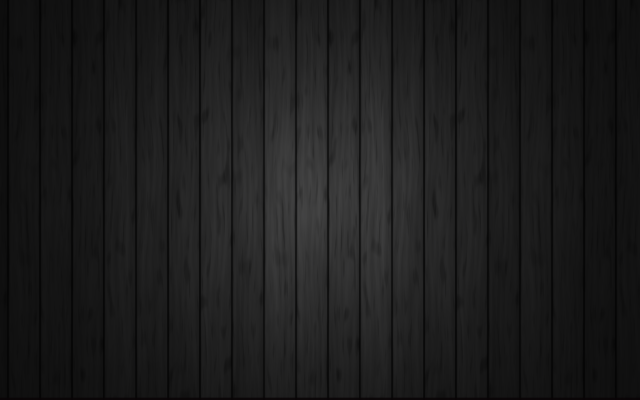
This texture is drawn by a WebGL 2 fragment shader. Its source:

```glsl
#version 300 es
precision highp float;
// Dark charcoal wall of twenty vertical wooden planks under a soft central light.
// Each plank has stretched gradient-noise grain, wavy figure and sparse dark flecks;
// narrow seams with shaded, faintly lit edges separate the planks.
uniform vec2 u_resolution;
out vec4 outColor;

const float PLANK_COUNT = 20.0;
const float SEAM_OFFSET = 0.25;
const float TONE[8] = float[8](1.04, 1.03, 0.97, 1.04, 0.98, 0.95, 1.0, 0.91);

float hash1(float n) {
  return fract(sin(n * 91.73 + 4.1) * 4375.85);
}

vec2 gradientAt(vec2 cell) {
  vec3 q = fract(cell.xyx * vec3(0.1031, 0.1030, 0.0973));
  q += dot(q, q.yzx + 33.33);
  float angle = 6.2832 * fract((q.x + q.y) * q.z);
  return vec2(cos(angle), sin(angle));
}

// Gradient noise, roughly -0.7 to 0.7
float gradientNoise(vec2 p) {
  vec2 cell = floor(p);
  vec2 f = fract(p);
  vec2 w = f * f * f * (f * (f * 6.0 - 15.0) + 10.0);
  float a = dot(gradientAt(cell), f);
  float b = dot(gradientAt(cell + vec2(1, 0)), f - vec2(1, 0));
  float c = dot(gradientAt(cell + vec2(0, 1)), f - vec2(0, 1));
  float d = dot(gradientAt(cell + vec2(1, 1)), f - vec2(1, 1));
  return mix(mix(a, b, w.x), mix(c, d, w.x), w.y);
}

float fiberNoise(vec2 p) {
  float sum = 0.0;
  float amplitude = 0.5;
  for (int i = 0; i < 3; i++) {
    sum += amplitude * gradientNoise(p);
    p = p * vec2(1.9, 2.1) + 17.3;
    amplitude *= 0.65;
  }
  return sum;
}

// Brightness factor of the wood; seed selects a different stretch of grain
float woodGrain(vec2 p, float seed) {
  vec2 q = p + vec2(seed * 3.7, seed * 5.3);
  float bend = 0.012 * gradientNoise(q * vec2(16.0, 3.5));
  q.x += bend;
  float fibers = fiberNoise(q * vec2(75.0, 5.0));
  float broad = gradientNoise(q * vec2(30.0, 1.8));
  float figure = sin(q.x * 420.0 + 7.0 * gradientNoise(q * vec2(13.0, 2.6)));
  float pores = smoothstep(0.16, 0.5, gradientNoise(q * vec2(130.0, 13.0)));
  float flecks = smoothstep(0.22, 0.5, gradientNoise(q * vec2(46.0, 13.0)));
  float fleckAmount = mix(0.08, 0.3, hash1(seed + 2.0));
  return 1.04 + 0.25 * fibers + 0.12 * broad + 0.035 * figure
    - 0.16 * pores - fleckAmount * flecks;
}

// Shading across one plank; x is 0 to 1 between its two seams
float plankEdges(float x, float pixel, float strength) {
  float d = min(x, 1.0 - x);
  float gap = 1.0 - smoothstep(0.018 - 0.5 * pixel, 0.03 + 0.6 * pixel, d);
  float shadow = exp(-d * 17.0);
  float bevel = exp(-pow((x - 0.09) / 0.03, 2.0));
  return (1.0 - strength * gap) * (1.0 - 0.28 * shadow) + 0.07 * bevel;
}

float centralLight(vec2 p) {
  return 0.041 + 0.183 * exp(-3.0 * pow(length(p), 1.5));
}

void main() {
  vec2 uv = gl_FragCoord.xy / u_resolution;
  float aspect = u_resolution.x / u_resolution.y;
  vec2 p = vec2((uv.x - 0.5) * 1.6, uv.y - 0.5);

  // Planks, with their character recurring every eight boards
  float boards = uv.x * PLANK_COUNT - SEAM_OFFSET;
  float index = floor(boards);
  float x = boards - index;
  float kind = mod(index, 8.0);
  float pixel = PLANK_COUNT / u_resolution.x;
  float seamStrength = 0.55 + 0.2 * hash1(kind);

  // Wood surface
  vec2 boardPoint = vec2(x * 0.08, uv.y);
  float wood = woodGrain(boardPoint, kind + 1.0) * TONE[int(kind)];
  float shade = wood * plankEdges(x, pixel, seamStrength);

  // Light and the thin dark strip along the bottom
  vec3 color = vec3(1.0, 1.0, 1.003) * centralLight(p) * shade * 1.04;
  float strip = 1.0 - smoothstep(0.004, 0.004 + 1.5 / u_resolution.y, uv.y);
  color = mix(color, vec3(0.035, 0.015, 0.022), strip * 0.85);
  outColor = vec4(max(color, 0.0), 1.0);
}
```
